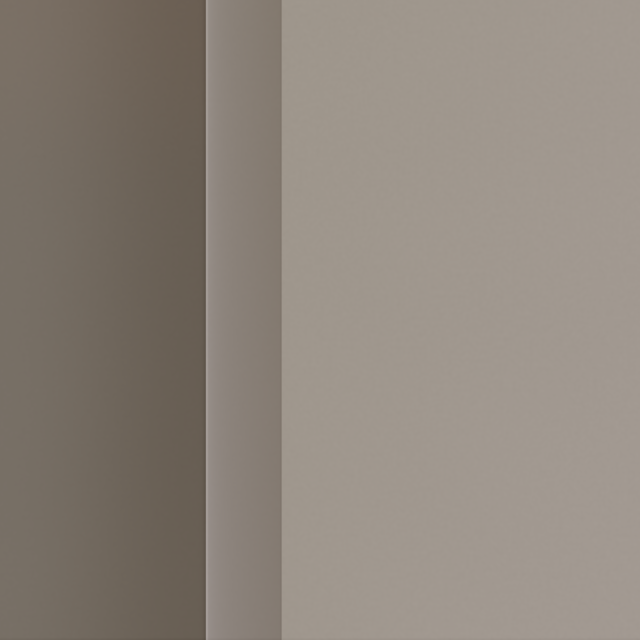
Write a Shadertoy shader that draws this background.

```glsl
// Three upright matte wall planes in warm grey: a shaded recess, a narrow
// return with a lit left corner, and a broad pale wall.
// Each plane is a soft gradient; gradient noise adds a faint plaster grain.

vec2 hashGradient(vec2 cell) {
    vec2 h = vec2(dot(cell, vec2(127.1, 311.7)), dot(cell, vec2(269.5, 183.3)));
    return 2.0 * fract(sin(h) * 43758.55) - 1.0;
}

float gradientNoise(vec2 p) {
    vec2 i = floor(p), f = fract(p);
    vec2 u = f * f * f * (f * (f * 6.0 - 15.0) + 10.0);
    vec2 e = vec2(0.0, 1.0);
    float low = mix(dot(hashGradient(i), f),
                    dot(hashGradient(i + e.yx), f - e.yx), u.x);
    float high = mix(dot(hashGradient(i + e.xy), f - e.xy),
                     dot(hashGradient(i + e.yy), f - e.yy), u.x);
    return mix(low, high, u.y);
}

// Dark recess, deepening toward the corner
vec3 recessColor(vec2 uv, float corner) {
    vec3 color = mix(vec3(0.468, 0.436, 0.398), vec3(0.408, 0.371, 0.329),
                     smoothstep(0.0, corner, uv.x));
    color += vec3(0.012, 0.002, -0.002) * smoothstep(0.65, 1.0, uv.y);
    return color - 0.07 * exp(-(corner - uv.x) / 0.003);
}

// Narrow return, with light fading away from its left corner
vec3 returnColor(vec2 uv, float corner, float edge) {
    float across = clamp((uv.x - corner) / (edge - corner), 0.0, 1.0);
    vec3 color = mix(vec3(0.556, 0.522, 0.494), vec3(0.514, 0.476, 0.438), across);
    color += vec3(0.045, 0.048, 0.056) * exp(-across * 8.0);
    return color + vec3(0.006, 0.006, 0.014) * (0.5 - uv.y);
}

// Pale wall, slightly cooler toward the lower right
vec3 wallColor(vec2 uv) {
    float cool = smoothstep(0.4, 1.4, uv.x + 0.35 * (1.0 - uv.y));
    return mix(vec3(0.620, 0.588, 0.548), vec3(0.635, 0.600, 0.570), cool);
}

void mainImage(out vec4 fragColor, in vec2 fragCoord) {
    vec2 uv = fragCoord / iResolution.xy;
    float soft = max(0.0012, 0.75 / iResolution.x);
    float corner = 0.3215, edge = 0.440;

    // Planes joined by softened vertical edges
    vec3 color = recessColor(uv, max(corner, uv.x));
    color = mix(color, returnColor(uv, corner, edge),
                smoothstep(corner - soft, corner + soft, uv.x));
    color = mix(color, wallColor(uv), smoothstep(edge - soft, edge + soft, uv.x));

    // Fine highlight on the corner and thin shadow beside the wall
    color += 0.055 * exp(-pow((uv.x - corner - 0.002) / 0.0016, 2.0));
    color -= 0.018 * exp(-pow((uv.x - edge + 0.001) / 0.0016, 2.0));

    // Mottling and fine plaster grain, stronger on the pale wall
    float grain = gradientNoise(uv * 150.0) + 0.6 * gradientNoise(uv * 75.0 + 17.0);
    color += grain * mix(0.004, 0.008, step(edge, uv.x));
    color += 0.004 * gradientNoise(uv * 5.0 + 3.0);

    // Slight darkening along the bottom border
    color -= 0.02 * (1.0 - smoothstep(0.0, 0.005, uv.y));

    fragColor = vec4(color, 1.0);
}
```
